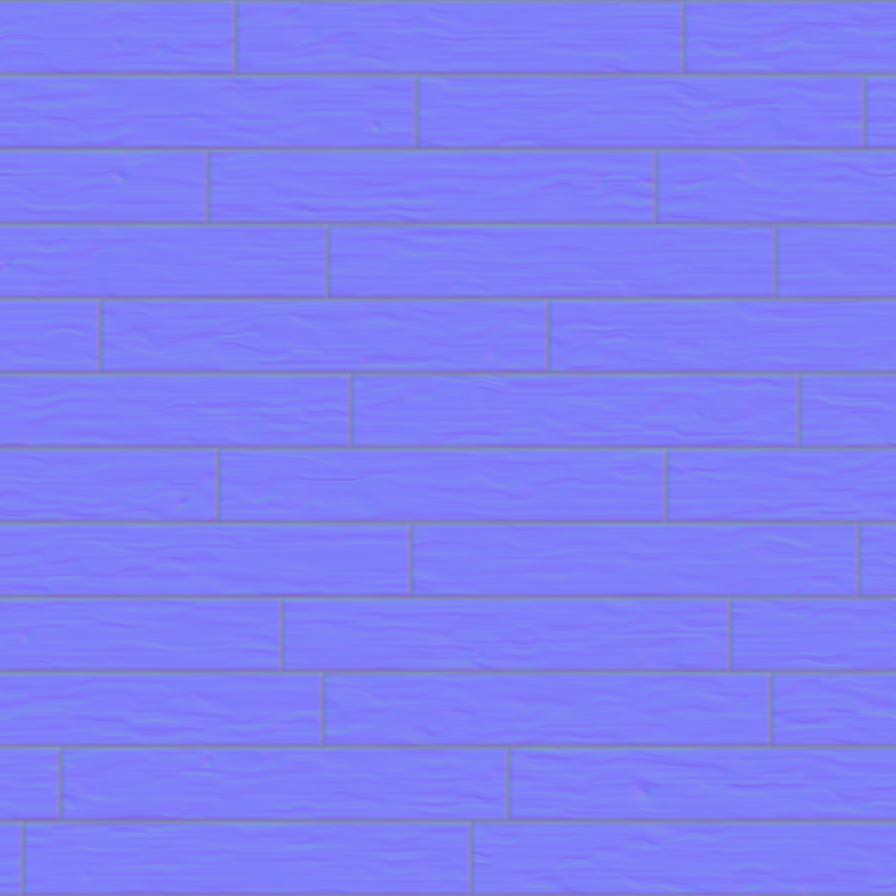
This texture map is drawn by a Shadertoy shader. Its source:

```glsl
// Tiling normal map of staggered wooden floor boards with grain, cracks and small knots.

const float ROWS = 12.0;
const float BOARDS_PER_ROW = 2.0;
const vec2 BOARD_SIZE = vec2(1.0 / BOARDS_PER_ROW, 1.0 / ROWS);
const float SEAM_WIDTH = 0.0033;
const int KNOTS_PER_BOARD = 2;

// Position of the first joint in each row, in board lengths, from the bottom up.
const float JOINTS[12] = float[12](
    0.052, 0.135, 0.721, 0.630, 0.917, 0.487,
    0.784, 0.224, 0.732, 0.464, 0.930, 0.526);

// Integer hash giving a value from 0 to 1.
float hash(ivec2 cell, int seed) {
    uint h = uint(cell.x) * 1597u + uint(cell.y) * 51749u + uint(seed) * 7919u;
    h = (h ^ (h >> 16)) * 73244475u;
    h = (h ^ (h >> 15)) * 40503u;
    h = (h ^ (h >> 13)) * 73244475u;
    h ^= h >> 16;
    return float(h & 65535u) / 65535.0;
}

// Smooth value noise.
float noise(vec2 p, int seed) {
    ivec2 cell = ivec2(floor(p));
    vec2 f = fract(p);
    f = f * f * f * (f * (f * 6.0 - 15.0) + 10.0);
    float low = mix(hash(cell, seed), hash(cell + ivec2(1, 0), seed), f.x);
    float high = mix(hash(cell + ivec2(0, 1), seed), hash(cell + ivec2(1, 1), seed), f.x);
    return mix(low, high, f.y);
}

// Wavy streaks running along the board, with patches of shallow cracks.
float grainHeight(vec2 p, int seed) {
    float bend = noise(p * vec2(15.0, 32.0), seed + 1) * 0.014
               + noise(p * vec2(48.0, 65.0), seed + 2) * 0.006;
    vec2 q = vec2(p.x, p.y + bend);
    float streaks = noise(q * vec2(19.0, 115.0), seed + 3) * 0.00062;
    float fibres = noise(vec2(p.x * 7.0, (p.y + bend * 0.2) * 250.0), seed + 4) * 0.00022;
    float patches = smoothstep(0.2, 0.7, noise(p * vec2(9.0, 30.0), seed + 5));
    float cracks = smoothstep(0.35, 0.9, noise(q * vec2(26.0, 90.0), seed + 6));
    return streaks + fibres - cracks * patches * 0.0006;
}

// Small tilted dents at random places of a board.
float knotHeight(vec2 p, int seed) {
    float height = 0.0;
    for (int i = 0; i < KNOTS_PER_BOARD; i++) {
        vec2 place = vec2(hash(ivec2(i, 1), seed), hash(ivec2(i, 2), seed));
        vec2 d = p - mix(vec2(0.03, 0.014), BOARD_SIZE - vec2(0.03, 0.014), place);
        d.x -= d.y * (hash(ivec2(i, 3), seed) - 0.3);
        float radius = mix(0.004, 0.008, hash(ivec2(i, 4), seed));
        float strength = hash(ivec2(i, 5), seed);
        height -= 0.2 * radius * strength * strength * exp(-dot(d, d) / (radius * radius));
    }
    return height;
}

float boardHeight(vec2 p, int seed) {
    return grainHeight(p, seed) + knotHeight(p, seed);
}

// Sideways tilt of the surface from central differences, with steep parts softened.
vec2 boardTilt(vec2 p, int seed) {
    const vec2 STEP = vec2(0.001, 0.0);
    vec2 rise = vec2(
        boardHeight(p + STEP.xy, seed) - boardHeight(p - STEP.xy, seed),
        boardHeight(p + STEP.yx, seed) - boardHeight(p - STEP.yx, seed));
    vec2 tilt = -rise / (2.0 * STEP.x);
    return tilt / (1.0 + 3.5 * length(tilt));
}

// Signed distance on each axis to the nearest board edge.
vec2 edgeOffset(vec2 p, vec2 size) {
    return p - size * step(size * 0.5, p);
}

void mainImage(out vec4 fragColor, in vec2 fragCoord) {
    vec2 uv = fragCoord / iResolution.xy;

    // Board layout
    float row = mod(floor(uv.y * ROWS), ROWS);
    float along = uv.x * BOARDS_PER_ROW - JOINTS[int(row)];
    float board = mod(floor(along), BOARDS_PER_ROW);
    vec2 p = vec2(fract(along), fract(uv.y * ROWS)) * BOARD_SIZE;
    int seed = 100 * int(row * BOARDS_PER_ROW + board) + 17;

    // Grooves between boards
    vec2 edge = edgeOffset(p, BOARD_SIZE) / SEAM_WIDTH;
    vec2 groove = exp(-edge * edge);
    float wear = mix(0.12, 0.34, noise(vec2(p.x * 12.0, 0.5), seed + 7));
    vec2 grooveTilt = -edge * groove * vec2(0.24, wear);
    float shade = max(groove.x * 0.8, groove.y);

    // Surface tilt packed into colour
    vec2 tilt = boardTilt(p, seed) * (1.0 - 0.6 * shade);
    float blue = 0.985 - 0.2 * length(tilt) - 0.25 * max(tilt.y, 0.0) - 0.26 * shade;
    vec2 redGreen = 0.5 + 0.5 * (tilt + grooveTilt);
    redGreen += vec2(-0.003, 0.018) * shade;
    fragColor = vec4(clamp(vec3(redGreen, blue), 0.0, 1.0), 1.0);
}
```
